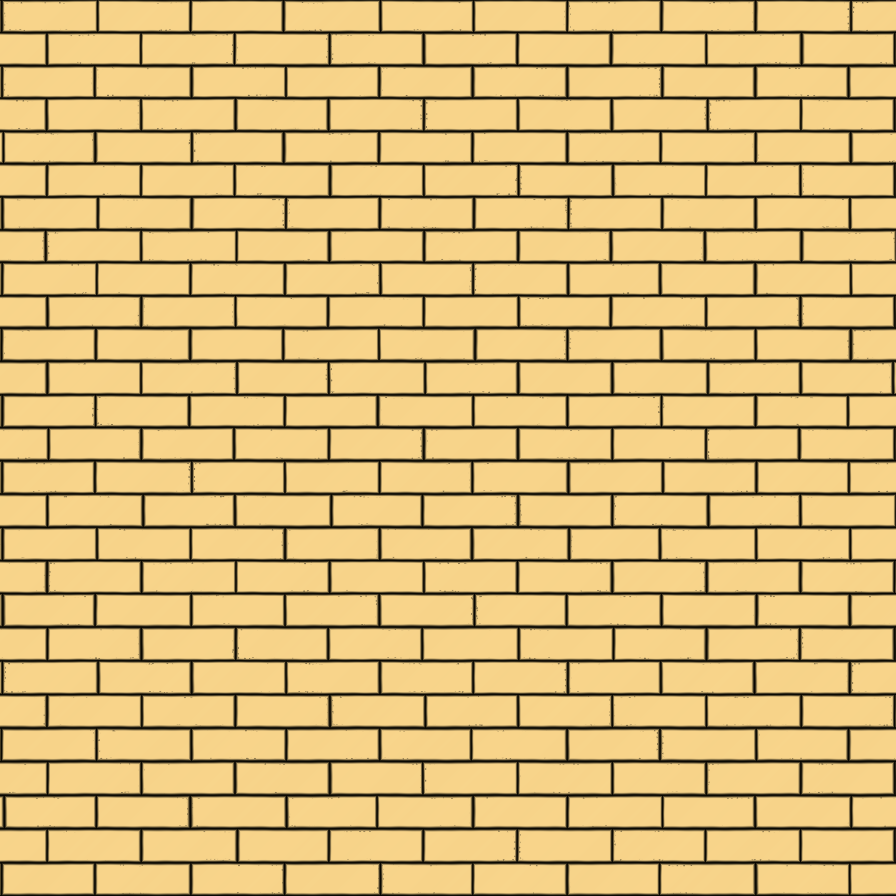
Give the GLSL for this pattern, as a three.js fragment shader.

```glsl
// Running-bond wall of pale yellow bricks with thin, slightly uneven black joints
varying vec2 vUv;

const float ROWS = 27.0;
const float BRICK_LENGTH = 0.1051;
const float EVEN_START = 0.0026;   // first joint of even courses
const float ODD_START = 0.0527;    // first joint of odd courses
const float LINE_REACH = 0.0035;   // joint centre to the end of its soft edge
const vec3 BRICK = vec3(0.97, 0.83, 0.54);
const vec3 INK = vec3(0.03, 0.025, 0.003);

float hash(vec2 p) {
  return fract(sin(dot(p, vec2(127.1, 311.7))) * 4375.85);
}

// Distance to the nearest scattered point, in cells
float cellular(vec2 p) {
  vec2 cell = floor(p);
  float nearest = 2.0;
  for (int y = -1; y <= 1; y++) {
    for (int x = -1; x <= 1; x++) {
      vec2 c = cell + vec2(float(x), float(y));
      vec2 point = c + vec2(hash(c), hash(c + 57.3));
      nearest = min(nearest, distance(p, point));
    }
  }
  return nearest;
}

// Hand-drawn waver along a line, about -1 to 1
float waver(float along, float seed) {
  return 0.5 * sin(along * 41.0 + seed * 6.3)
       + 0.3 * sin(along * 113.0 + seed * 17.0)
       + 0.2 * sin(along * 287.0 + seed * 31.0);
}

// Soft line: 1 at its centre, 0 past its reach
float softLine(float dist, float reach) {
  return 1.0 - smoothstep(0.0, reach, dist);
}

// Course number counted from the top, slightly taller towards the bottom
float courseAt(float down) {
  return down * ROWS + 0.115 * sin(3.14159 * down);
}

// Distance to the nearest bed joint in x, its line number in y
vec2 bedJoint(float course, float across) {
  float id = floor(course + 0.5);
  float shift = 0.03 * (hash(vec2(id, 9.0)) - 0.5) + 0.007 * waver(across, id);
  return vec2(abs(course - id - shift) / ROWS, id);
}

// Distance to the nearest upright joint in x, its random value in y
vec2 uprightJoint(float across, float row, float down) {
  float start = mix(EVEN_START, ODD_START, mod(row, 2.0));
  float u = (across - start) / BRICK_LENGTH;
  float id = floor(u + 0.5);
  float rnd = hash(vec2(id + 3.0, row + 1.0));
  float slip = 2.0 * rnd - 1.0;
  float shift = 0.022 * slip * abs(slip) + 0.002 * waver(down, rnd);
  return vec2(abs(u - id - shift) * BRICK_LENGTH, rnd);
}

void main() {
  float across = vUv.x;
  float down = 1.0 - vUv.y;
  float course = courseAt(down);
  float row = floor(course);

  // Joints, each with its own weight
  vec2 bed = bedJoint(course, across);
  vec2 upright = uprightJoint(across, row, down);
  float bedReach = LINE_REACH * (0.9 + 0.2 * hash(vec2(bed.y, 4.0))
                 + 0.08 * waver(across, bed.y + 5.0));
  float uprightReach = LINE_REACH * (0.85 + 0.3 * fract(upright.y * 7.0)
                     + 0.06 * waver(down, upright.y));
  float ink = max(softLine(bed.x, bedReach), softLine(upright.x, uprightReach));

  // Sparse ragged specks just beside the joints
  float edge = min(bed.x, upright.x);
  float speck = 1.0 - smoothstep(0.10, 0.32, cellular(vec2(across, down) * 190.0));
  float patchy = smoothstep(0.25, 0.6, waver(across, row * 1.7));
  float fringe = 1.0 - smoothstep(LINE_REACH * 0.8, LINE_REACH * 1.35, edge);
  ink = max(ink, 0.45 * speck * patchy * fringe);

  // Nearly flat brick face
  vec3 face = BRICK + 0.004 * waver(across + down, row);
  gl_FragColor = vec4(mix(face, INK, ink), 1.0);
}
```
